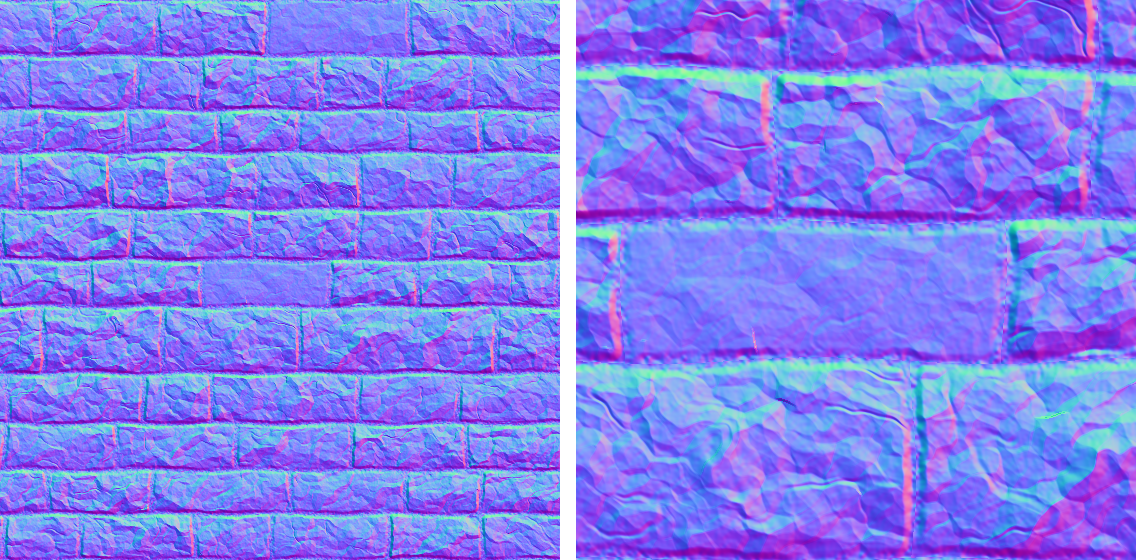
Left: the whole. Right: its middle third, enlarged.
Write a Shadertoy shader that draws this texture map.

```glsl
#define MORTAR 0.0010      // half width of a joint
#define WOBBLE 0.0060      // raggedness of stone outlines
#define CORNER 0.009       // corner radius
#define EDGE_WIDTH 0.0055  // width of the worn rim
#define EDGE_DEPTH 0.0030  // drop from rim to mortar
#define BULGE 0.25         // vertical rounding of each face
#define CHISEL 0.52        // slope of large broken facets
#define CHIPS 0.50         // slope of small chips
#define CRACK_DEPTH 0.0015
#define GRAIN 0.0011
#define BEND 0.0020        // waviness of the courses
#define SAMPLE_STEP 0.0008 // spacing of the slope samples

const int ROWS = 11;
const float TAU = 6.28319;

// Courses from the bottom up: upper edge, stone count, first joint
const float ROW_TOP[ROWS] = float[ROWS](.082, .160, .243, .333, .452, .535, .626, .727, .803, .900, 1.);
const float ROW_COUNT[ROWS] = float[ROWS](6., 5., 5., 5., 4., 5., 5., 5., 6., 6., 5.);
const float ROW_START[ROWS] = float[ROWS](.009, .085, .208, .014, .077, .160, .003, .033, .227, .049, .094);

struct Stone {
    vec2 local;     // position relative to the centre
    vec2 halfSize;
    vec2 seed;
    float rough;
};

vec2 hash22(vec2 p) {
    vec3 q = fract(p.xyx * vec3(.1031, .1030, .0973));
    q += dot(q, q.yzx + 33.33);
    return fract((q.xx + q.yz) * q.zy);
}

float noise(vec2 p) {
    vec2 i = floor(p), f = fract(p);
    f = f * f * (3. - 2. * f);
    float low = mix(hash22(i).x, hash22(i + vec2(1, 0)).x, f.x);
    float high = mix(hash22(i + vec2(0, 1)).x, hash22(i + vec2(1, 1)).x, f.x);
    return mix(low, high, f.y);
}

// Tilted hollows meeting in sharp ridges, like split rock
float scoops(vec2 p) {
    vec2 base = floor(p);
    float lowest = 9.;
    for (int j = -1; j <= 1; j++)
    for (int i = -1; i <= 1; i++) {
        vec2 cell = base + vec2(i, j);
        vec2 r = p - cell - hash22(cell);
        vec2 tilt = hash22(cell + 57.) - .5;
        lowest = min(lowest, .5 * dot(r, r) + .8 * dot(tilt, r));
    }
    return lowest + .08;
}

// Joint position in units of the mean stone width
float joint(float k, float row, float count) {
    float inner = step(.5, k) * step(k, count - .5);
    return k + inner * .5 * (hash22(vec2(k, row) + 11.).x - .5);
}

Stone findStone(vec2 uv) {
    int row = 0;
    for (int i = 0; i < ROWS - 1; i++) if (uv.y >= ROW_TOP[i]) row = i + 1;
    float bottom = row > 0 ? ROW_TOP[row - 1] : 0.;
    float id = float(row), count = ROW_COUNT[row];

    float x = fract(uv.x - ROW_START[row]) * count;
    float k = floor(x);
    if (x < joint(k, id, count)) k -= 1.;
    else if (x > joint(k + 1., id, count)) k += 1.;
    float left = joint(k, id, count), right = joint(k + 1., id, count);

    Stone s;
    s.halfSize = .5 * vec2((right - left) / count, ROW_TOP[row] - bottom);
    s.local = vec2((x - .5 * (left + right)) / count, uv.y - bottom - s.halfSize.y);
    s.seed = 97. * hash22(vec2(k, id) + 3.);
    vec2 wear = hash22(vec2(k, id) + 29.);
    s.rough = wear.x < .03 ? .35 : mix(.75, 1.2, wear.y);
    return s;
}

float height(Stone s, vec2 p) {
    // Ragged rounded outline
    vec2 q = abs(p) - s.halfSize + CORNER;
    float inside = CORNER - length(max(q, 0.)) - min(max(q.x, q.y), 0.) - MORTAR;
    float ragged = noise(p * 28. + s.seed) * .4 + noise(p * 80. + s.seed) * .35 + noise(p * 210. + s.seed) * .25;
    inside -= WOBBLE * (ragged - .3);
    float rim = smoothstep(0., EDGE_WIDTH, inside);

    // Rounded face
    float v = min(abs(p.y) / (s.halfSize.y - MORTAR), 1.);
    float h = EDGE_DEPTH * rim - BULGE * min(s.rough, 1.) * s.halfSize.y * v * v;

    // Broken facets and chips
    vec2 warp = vec2(noise(p * 38. + s.seed), noise(p * 38. + s.seed + 41.)) - .5;
    vec2 fine = vec2(noise(p * 120. + s.seed), noise(p * 120. + s.seed + 23.)) - .5;
    vec2 w = p + .016 * warp + .005 * fine;
    w.y += .6 * w.x * (fract(s.seed.x) - .5);
    float relief = CHISEL * scoops(w * vec2(17., 23.) + s.seed) / 21.;
    relief -= CHIPS * scoops(w * vec2(42., 54.) + s.seed + 19.) / 50.;
    relief += CHIPS * .8 * scoops(w * vec2(85., 100.) + s.seed + 37.) / 100.;

    // Cracks that come and go
    float line = abs(noise(w * vec2(18., 28.) + s.seed + 71.) - .5);
    float patches = smoothstep(.5, .65, noise(p * 24. + s.seed + 83.));
    relief -= CRACK_DEPTH * patches * (1. - smoothstep(0., .05, line));
    h += relief * rim * s.rough;

    // Grain, coarser in the mortar
    float grain = noise(p * 110. + s.seed) + noise(p * 230. + s.seed) * .7 + noise(p * 410. + s.seed) * .45;
    return h + GRAIN * grain * mix(2.2, .4 + .5 * s.rough, rim);
}

void mainImage(out vec4 fragColor, in vec2 fragCoord) {
    vec2 uv = fragCoord / iResolution.xy;
    uv += BEND * sin(TAU * (vec2(7., 5.) * uv.yx + vec2(2., 3.) * uv));
    Stone s = findStone(fract(uv));
    vec2 e = vec2(SAMPLE_STEP, 0.);
    vec2 slope = vec2(height(s, s.local + e.xy) - height(s, s.local - e.xy),
                      height(s, s.local + e.yx) - height(s, s.local - e.yx)) / (2. * SAMPLE_STEP);
    vec3 normal = normalize(vec3(-slope, 1.));
    fragColor = vec4(.5 + .5 * normal, 1.);
}
```
